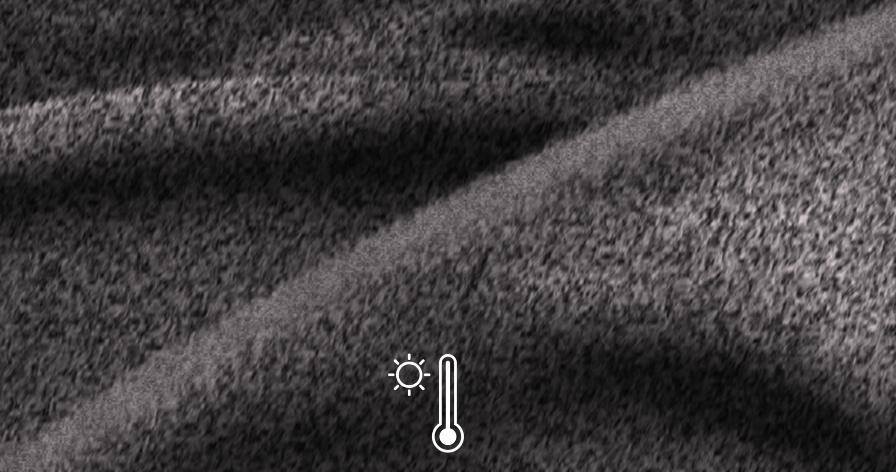
A Shadertoy shader for this texture:

```glsl
#define FABRIC_TINT vec3(1.03, 0.975, 1.0)
#define PILE_SCALE vec2(125.0, 72.0)
#define PILE_LEAN 0.3
#define PILE_CONTRAST 1.75
#define SHEEN_GRAIN 0.55
#define RIDGE_LIGHT 0.18
#define STROKE 0.0029
#define SUN_CENTER vec2(0.867, 0.206)
#define BULB_CENTER vec2(0.949, 0.075)
#define TUBE_TOP vec2(0.949, 0.231)

float hash(vec2 p) {
    vec3 q = fract(p.xyx * vec3(0.1031, 0.1030, 0.0973));
    q += dot(q, q.yzx + 33.33);
    return fract((q.x + q.y) * q.z);
}

float noise(vec2 p) {
    vec2 cell = floor(p), f = fract(p);
    f = f * f * (3.0 - 2.0 * f);
    float low = mix(hash(cell), hash(cell + vec2(1, 0)), f.x);
    float high = mix(hash(cell + vec2(0, 1)), hash(cell + vec2(1, 1)), f.x);
    return mix(low, high, f.y);
}

// Bell curve along one axis
float bell(float x, float width) {
    x /= width;
    return exp(-x * x);
}

// Soft tilted ellipse
float pool(vec2 p, vec2 center, vec2 radius, float angle) {
    p -= center;
    float c = cos(angle), s = sin(angle);
    p = vec2(c * p.x + s * p.y, c * p.y - s * p.x) / radius;
    return exp(-dot(p, p));
}

// Height of the long diagonal ridge
float ridgeHeight(float x) {
    return 0.03 + 0.66 * x - 0.08 * x * x;
}

// Folds behind the ridge
float backShade(vec2 p) {
    float fold = p.y - (0.765 + 0.22 * p.x - 0.175 * p.x * p.x);
    float reach = 1.0 - smoothstep(0.5, 1.15, p.x);
    float valley = -0.2 + 0.11 * smoothstep(0.5, 1.2, p.x);

    float lower = 0.265 + 0.12 * bell(fold + 0.02, 0.08) * reach;
    lower -= 0.18 * bell(fold - valley, 0.1);
    lower -= 0.08 * pool(p, vec2(0.82, 0.56), vec2(0.32, 0.1), 0.35);
    lower -= 0.06 * pool(p, vec2(0.0, 0.2), vec2(0.25, 0.12), 0.5);

    float u = p.x - 0.49;
    float crest = p.y - (0.877 + 0.3 * u - 0.1 * u * u);
    float crestMask = smoothstep(-0.1, 0.15, u) * (1.0 - smoothstep(0.5, 0.8, u));
    float upper = 0.18 + 0.04 * bell(p.y - 0.98 + 0.1 * p.x, 0.03);
    upper += crestMask * (0.1 * bell(crest + 0.02, 0.035) + 0.04 * bell(crest + 0.08, 0.06));
    upper -= 0.05 * pool(p, vec2(0.35, 0.91), vec2(0.22, 0.04), 0.2);

    float softness = mix(0.09, 0.01, reach);
    float shade = mix(lower, upper, smoothstep(-softness, softness, fold));
    shade += 0.08 * bell(fold, 0.009) * reach;
    shade -= 0.13 * pool(p, vec2(1.16, 0.93), vec2(0.26, 0.055), -0.1);
    shade += 0.08 * pool(p, vec2(1.08, 0.835), vec2(0.2, 0.035), -0.1);
    return max(shade, 0.07);
}

// Slope in front of the ridge
float frontShade(vec2 p, float depth) {
    float width = mix(0.14, 0.065, p.x / 1.9);
    float shade = 0.235 + RIDGE_LIGHT * bell(depth - 0.035, width);
    shade += 0.2 * pool(p, vec2(1.75, 0.55), vec2(0.42, 0.27), 0.5);
    shade += 0.13 * pool(p, vec2(1.88, 0.29), vec2(0.16, 0.16), 0.0);
    shade += 0.1 * pool(p, vec2(1.22, 0.42), vec2(0.35, 0.13), 0.45);
    shade -= 0.07 * pool(p, vec2(1.42, 0.66), vec2(0.35, 0.06), 0.45);
    shade -= 0.17 * pool(p, vec2(1.4, 0.2), vec2(0.42, 0.13), -0.2);
    shade -= 0.13 * pool(p, vec2(1.78, 0.06), vec2(0.35, 0.1), -0.45);
    shade -= 0.14 * pool(p, vec2(0.72, 0.06), vec2(0.5, 0.12), 0.15);
    return max(shade, 0.075);
}

float segment(vec2 p, vec2 a, vec2 b) {
    vec2 pa = p - a, ba = b - a;
    return length(pa - ba * clamp(dot(pa, ba) / dot(ba, ba), 0.0, 1.0));
}

// Distance to the sun and thermometer line art
float iconDistance(vec2 p) {
    vec2 s = p - SUN_CENTER;
    float sector = 0.785398;
    float angle = mod(atan(s.y, s.x) + 0.5 * sector, sector) - 0.5 * sector;
    vec2 folded = length(s) * vec2(cos(angle), sin(angle));
    float rays = segment(folded, vec2(0.034, 0), vec2(0.042, 0)) - STROKE;
    float disc = abs(length(s) - 0.025) - STROKE;

    float stem = segment(p, BULB_CENTER, TUBE_TOP);
    float bulb = length(p - BULB_CENTER);
    float shell = abs(min(stem - 0.016, bulb - 0.031)) - STROKE;
    float mercury = min(stem - 0.0045, bulb - 0.018);
    return min(min(rays, disc), min(shell, mercury));
}

void mainImage(out vec4 fragColor, in vec2 fragCoord) {
    vec2 p = fragCoord / iResolution.y;

    // Large folds with a fuzzy ridge edge
    float depth = ridgeHeight(p.x) - p.y + 0.012 * (noise(p * 90.0) - 0.5);
    float front = smoothstep(-0.025, 0.022, depth);
    float shade = mix(backShade(p), frontShade(p, depth), front);
    shade *= 0.92 + 0.16 * noise(p * vec2(9.0, 13.0));

    // Leaning pile, finer along the sheen
    vec2 q = vec2(p.x - PILE_LEAN * p.y, p.y);
    q.x += 0.008 * noise(p * 35.0);
    float pile = 0.65 * noise(q * PILE_SCALE) + 0.35 * noise(q * PILE_SCALE * 1.8 + 17.0) - 0.5;
    float grain = noise(p * 240.0) - 0.5;
    float sheen = front * bell(depth - 0.04, 0.07);
    shade *= 1.0 + mix(PILE_CONTRAST * pile, SHEEN_GRAIN * grain, 0.8 * sheen);

    vec3 color = max(shade, 0.03) * FABRIC_TINT;
    float pixel = 1.0 / iResolution.y;
    float icon = 1.0 - smoothstep(-0.6 * pixel, 0.6 * pixel, iconDistance(p));
    fragColor = vec4(mix(color, vec3(1.0), icon), 1.0);
}
```
